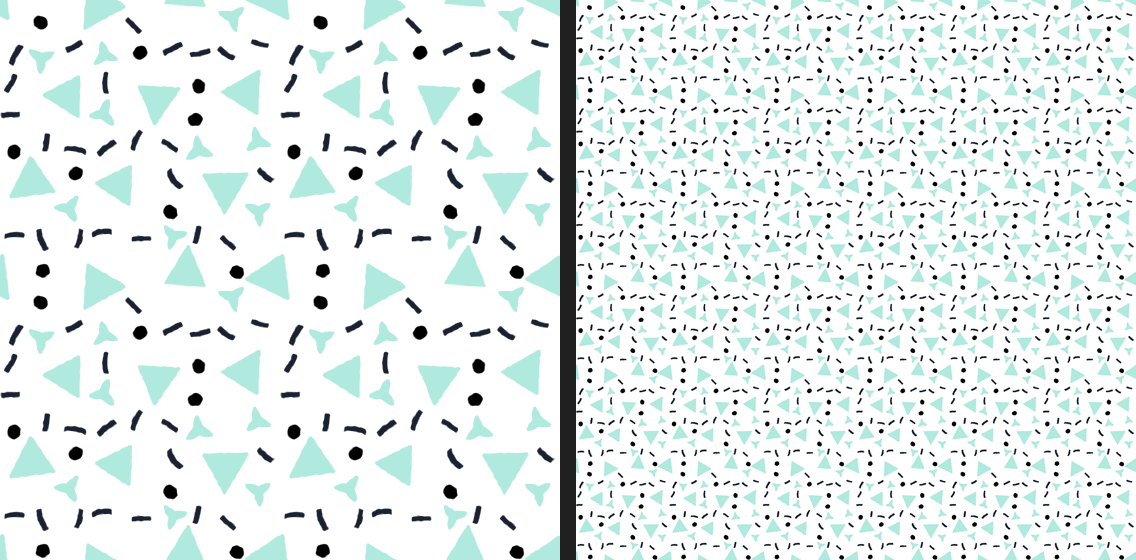
Left: one tile. Right: repeated 3 by 3.
A Shadertoy shader for this pattern:

```glsl
// Seamless confetti of hand-cut mint triangles, black dots and navy dashes on white.

const float TAU = 6.2831853;
const float TILES = 2.0;          // pattern repeats across and down
const float CELLS = 3.0;          // clusters per repeat, each way
const int SLOTS = 6;              // pieces per cluster

const vec3 WHITE = vec3(1.0);
const vec3 MINT  = vec3(0.69, 0.915, 0.87);
const vec3 NAVY  = vec3(0.10, 0.13, 0.19);
const vec3 BLACK = vec3(0.005);

// Sine-free hash, three values in 0..1
vec3 hash3(vec3 p) {
    p = fract(p * vec3(0.1031, 0.1030, 0.0973) + 0.137);
    p += dot(p, p.yxz + 33.33);
    return fract((p.xxy + p.yxx) * p.zyx);
}

float noise(vec2 p, float seed) {
    vec2 i = floor(p), f = fract(p);
    f = f * f * (3.0 - 2.0 * f);
    float a = hash3(vec3(i, seed)).x;
    float b = hash3(vec3(i + vec2(1, 0), seed)).x;
    float c = hash3(vec3(i + vec2(0, 1), seed)).x;
    float d = hash3(vec3(i + vec2(1, 1), seed)).x;
    return mix(mix(a, b, f.x), mix(c, d, f.x), f.y);
}

vec2 polar(float angle, float radius) {
    return radius * vec2(cos(angle), sin(angle));
}

float cross2(vec2 a, vec2 b) { return a.x * b.y - a.y * b.x; }

float segment(vec2 p, vec2 a, vec2 b) {
    vec2 e = b - a;
    return length(p - a - e * clamp(dot(p - a, e) / dot(e, e), 0.0, 1.0));
}

// Uneven triangle with soft corners; pinch pulls the sides inward
float triangle(vec2 p, float size, float turn, float pinch, vec3 vary) {
    vec3 reach = size * (0.9 + 0.22 * vary);
    vec2 a = polar(turn, reach.x);
    vec2 b = polar(turn + TAU / 3.0, reach.y);
    vec2 c = polar(turn - TAU / 3.0, reach.z);
    float edge = min(segment(p, a, b), min(segment(p, b, c), segment(p, c, a)));
    float side = min(cross2(b - a, p - a), min(cross2(c - b, p - b), cross2(a - c, p - c)));
    float angle = atan(p.y, p.x + 1e-5) - turn;
    return (side > 0.0 ? -edge : edge) - 0.02 + pinch * (0.5 - 0.5 * cos(3.0 * angle));
}

float dot_blob(vec2 p, float turn, float vary) {
    float angle = atan(p.y, p.x + 1e-5) - turn;
    return length(p) - 0.073 - 0.005 * cos(2.0 * angle) - 0.003 * vary * cos(5.0 * angle);
}

// Bent marker stroke with blunt ends
float dash(vec2 p, float turn, vec3 vary) {
    vec2 axis = polar(turn, 1.0);
    vec2 q = vec2(dot(p, axis), cross2(axis, p));
    q.y += (vary.x - 0.5) * 4.0 * (q.x * q.x - 0.004);
    vec2 halfSize = vec2(0.095 + 0.025 * vary.y, 0.025 + 0.006 * vary.z);
    vec2 e = abs(q) - halfSize + 0.016;
    return length(max(e, 0.0)) + min(max(e.x, e.y), 0.0) - 0.016;
}

// Paints one cluster: a large triangle and five small pieces around it
vec3 cluster(vec3 colour, vec2 p, vec2 id, float pixel) {
    vec2 spots[SLOTS] = vec2[SLOTS](vec2(0.0), vec2(0.50, 0.09), vec2(0.14, 0.48),
        vec2(0.47, 0.45), vec2(0.81, 0.42), vec2(0.78, 0.77));
    int shift = int(hash3(vec3(id, 40.0)).y * 5.0);
    for (int slot = 0; slot < SLOTS; slot++) {
        vec3 place = hash3(vec3(id, float(slot) + 11.0));
        vec3 vary = hash3(vec3(id, float(slot) + 23.0));
        float jitter = slot == 0 ? 0.16 : 0.11;
        vec2 q = p - spots[slot] - jitter * (place.xy - 0.5);
        if (dot(q, q) > 0.16) continue;

        float turn = place.z * TAU;
        int kind = (slot + shift) % 5;
        float d;
        vec3 ink = MINT;
        if (slot == 0) {
            float facing = (floor(place.z * 4.0) + 0.35 * (vary.y - 0.5)) * TAU / 12.0;
            d = triangle(q, 0.25, facing, 0.0, vary);
        } else if (kind == 0) {
            d = triangle(q, 0.135, turn, 0.026, vary);
        } else if (kind == 1) {
            d = dot_blob(q, turn, vary.x);
            ink = BLACK;
        } else {
            if (fract(vary.x * 7.0 + vary.z) < 0.15) continue;   // a few gaps
            d = dash(q, turn, vary);
            ink = NAVY;
        }
        // Rough hand-drawn outline
        float seed = float(slot) + 7.0 * id.x + 29.0 * id.y;
        d += 0.012 * (noise(q * 26.0 + 40.0, seed) - 0.5);
        colour = mix(colour, ink, clamp(0.5 - d / pixel, 0.0, 1.0));
    }
    return colour;
}

void mainImage(out vec4 fragColor, in vec2 fragCoord) {
    vec2 p = fragCoord / iResolution.xy * TILES * CELLS;
    float pixel = 1.3 * TILES * CELLS / iResolution.y;
    vec3 colour = WHITE;
    for (int j = -1; j <= 1; j++) {
        float row = floor(p.y) + float(j);
        float shear = mod(row, CELLS) / CELLS;      // staggered rows that still wrap
        for (int i = -1; i <= 1; i++) {
            vec2 cell = vec2(floor(p.x - shear) + float(i), row);
            colour = cluster(colour, p - cell - vec2(shear, 0.0), mod(cell, CELLS), pixel);
        }
    }
    fragColor = vec4(colour, 1.0);
}
```
